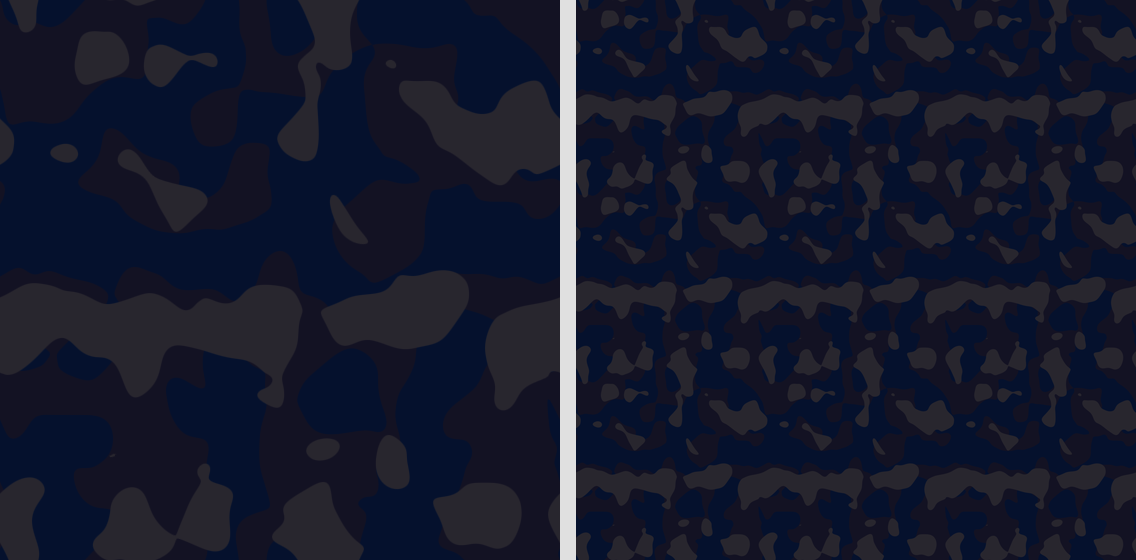
Left: one tile. Right: repeated 3 by 3.
Give the GLSL for this pattern, as a WebGL 2 fragment shader.

```glsl
#version 300 es
precision highp float;
precision highp int;
// Seamless night camouflage: dark and grey organic patches over navy.

uniform vec2 u_resolution;
out vec4 fragColor;

const vec3 NAVY = vec3(0.018, 0.067, 0.178);
const vec3 DARK = vec3(0.075, 0.070, 0.137);
const vec3 GREY = vec3(0.157, 0.149, 0.182);

// Whole repeats across the canvas keep every layer seamless.
const int BROAD_CELLS = 6;
const int DETAIL_CELLS = 11;
const int WARP_CELLS = 7;
const float DETAIL_AMOUNT = 0.4;
const float WARP_AMOUNT = 0.05;

// Higher levels give a smaller share of the area.
const float DARK_LEVEL = 0.0;
const float GREY_LEVEL = 0.15;

const float TAU = 6.2831853;

uint mixBits(uint h) {
    h ^= h >> 16;
    h *= 0x7feb352du;
    h ^= h >> 15;
    h *= 0x846ca68bu;
    return h ^ (h >> 16);
}

// Unit gradient at a lattice point, wrapped to the period.
vec2 latticeGradient(ivec2 cell, int period, uint seed) {
    uvec2 c = uvec2((cell % period + period) % period);
    uint h = mixBits(c.x + mixBits(c.y + mixBits(seed)));
    float angle = TAU * float(h >> 8) / 16777216.0;
    return vec2(cos(angle), sin(angle));
}

// Periodic gradient noise, centred on zero.
float gradientNoise(vec2 uv, int period, uint seed) {
    vec2 p = uv * float(period);
    ivec2 cell = ivec2(floor(p));
    vec2 f = fract(p);
    vec2 fade = f * f * f * (f * (f * 6.0 - 15.0) + 10.0);
    vec4 corner;
    for (int i = 0; i < 4; i++) {
        ivec2 offset = ivec2(i & 1, i >> 1);
        vec2 g = latticeGradient(cell + offset, period, seed);
        corner[i] = dot(g, f - vec2(offset));
    }
    vec2 row = mix(corner.xz, corner.yw, fade.x);
    return mix(row.x, row.y, fade.y);
}

// Warped two-octave field whose level sets outline the patches.
float patchField(vec2 uv, uint seed) {
    vec2 warp = vec2(gradientNoise(uv, WARP_CELLS, seed + 1u),
                     gradientNoise(uv, WARP_CELLS, seed + 2u));
    vec2 p = uv + WARP_AMOUNT * warp;
    return gradientNoise(p, BROAD_CELLS, seed + 3u)
         + DETAIL_AMOUNT * gradientNoise(p, DETAIL_CELLS, seed + 4u);
}

// Antialiased coverage of the region above a level.
float coverage(float field, float level) {
    float halfWidth = max(0.7 * fwidth(field), 1e-5);
    return smoothstep(-halfWidth, halfWidth, field - level);
}

void main() {
    vec2 uv = gl_FragCoord.xy / u_resolution;
    float darkPatch = coverage(patchField(uv, 10u), DARK_LEVEL);
    float greyPatch = coverage(patchField(uv, 40u), GREY_LEVEL);

    vec3 colour = mix(NAVY, DARK, darkPatch);
    colour = mix(colour, GREY, greyPatch);
    fragColor = vec4(colour, 1.0);
}
```
